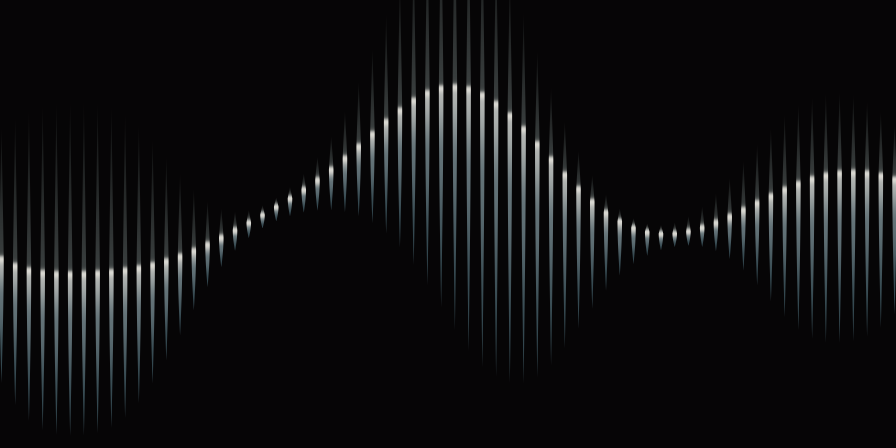
This background is drawn by a Shadertoy shader. Its source:

```glsl
// A row of thin spear-shaped bars strung along a glowing wave on near-black.
// Sums of smooth bumps give the height of the wave and how far each bar
// reaches above and below it; colour fades from the bright crossing point.

const float SPACING = 0.03067;
const float HALF_WIDTH = 0.0051;

// Bell curve; a power above 2 flattens its crown.
float bump(float x, float center, float width, float power) {
    return exp(-pow(abs(x - center) / width + 1e-4, power));
}

float waveHeight(float x) {
    return 0.385 + 0.417 * bump(x, 1.016, 0.302, 2.0)
                 + 0.229 * bump(x, 1.904, 0.352, 2.0)
                 + 0.081 * bump(x, 0.604, 0.221, 2.0)
                 + 0.083 * bump(x, -0.104, 0.117, 2.0);
}

float reachAbove(float x) {
    return 0.008 + 0.375 * bump(x, 0.167, 0.260, 2.8)
                 + 0.417 * bump(x, 1.021, 0.208, 2.0)
                 + 0.175 * bump(x, 1.836, 0.227, 2.4);
}

float reachBelow(float x) {
    float middlePower = x < 1.0885 ? 1.8 : 2.4;
    return 0.010 + 0.350 * bump(x, 0.167, 0.260, 2.8)
                 + 0.600 * bump(x, 1.0885, 0.237, middlePower)
                 + 0.368 * bump(x, 1.880, 0.2135, 2.4);
}

// Share of a pixel covered by a strip of the given half width.
float stripCoverage(float offset, float halfWidth, float pixel) {
    float right = min(offset + 0.5 * pixel, halfWidth);
    float left = max(offset - 0.5 * pixel, -halfWidth);
    return clamp((right - left) / pixel, 0.0, 1.0);
}

void mainImage(out vec4 fragColor, in vec2 fragCoord) {
    float pixel = 1.0 / iResolution.y;
    vec2 p = fragCoord * pixel;
    float middle = 0.5 * iResolution.x * pixel;

    // Nearest bar, with the row centred on the canvas
    float cell = (p.x - middle) / SPACING;
    float offset = (fract(cell) - 0.5) * SPACING;
    float barX = 1.0 + (floor(cell) + 0.5) * SPACING;

    // Position along the bar: 0 at the wave, 1 at either tip
    float rise = p.y - waveHeight(barX);
    bool above = rise > 0.0;
    float t = clamp(abs(rise) / (above ? reachAbove(barX) : reachBelow(barX)), 0.0, 1.0);
    float halfWidth = HALF_WIDTH * (1.0 - pow(t, above ? 1.1 : 1.7));

    // Grey veil above, pale to teal below
    vec3 veil = vec3(0.23, 0.25, 0.25) * (1.0 - 0.75 * t);
    vec3 stem = mix(vec3(0.70, 0.71, 0.70), vec3(0.39, 0.45, 0.47), smoothstep(0.0, 0.32, t));
    stem = mix(stem, vec3(0.20, 0.28, 0.31), smoothstep(0.25, 0.85, t));
    vec3 barColor = mix(stem, veil, smoothstep(-0.5 * pixel, 0.012, rise));

    // Hot spot where the bar crosses the wave
    float glow = exp(-pow(rise / 0.009, 2.0));
    barColor = mix(barColor, vec3(0.90, 0.89, 0.86), 0.75 * glow);

    vec3 background = vec3(0.025, 0.018, 0.022);
    vec3 color = mix(background, barColor, stripCoverage(offset, halfWidth, pixel));
    fragColor = vec4(color, 1.0);
}
```
